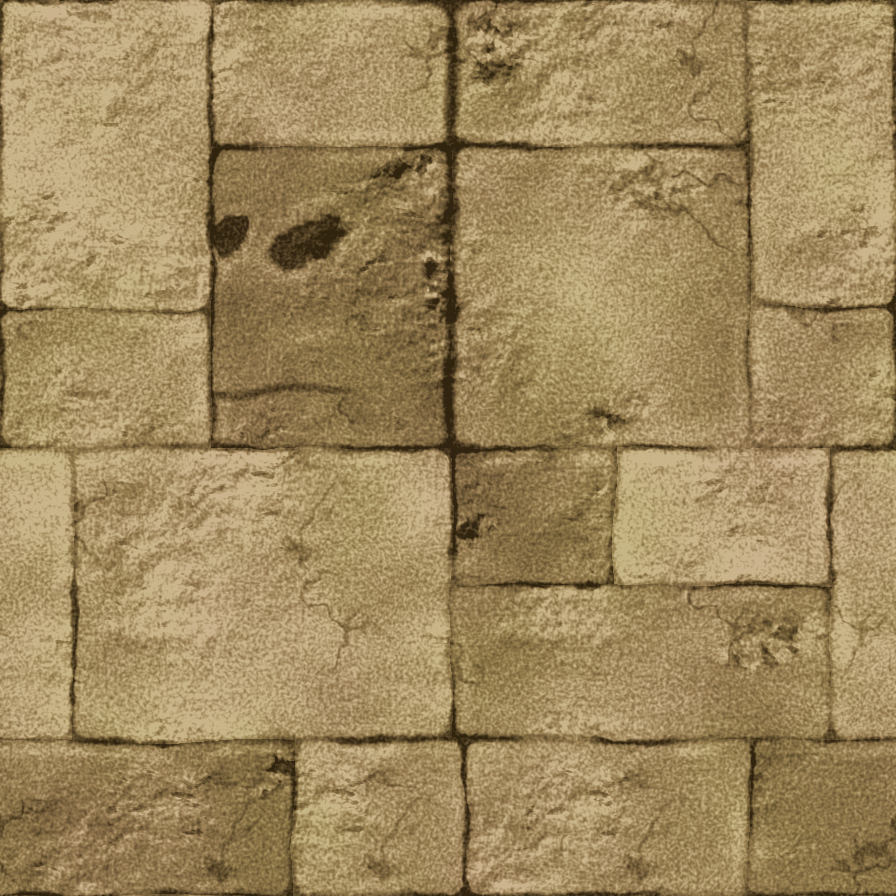
This texture is drawn by a Shadertoy shader. Its source:

```glsl
// Weathered sandstone wall: sixteen fitted blocks with broken joints, pits, chips and knots; tiles seamlessly.
#define SHADOW vec3(0.19, 0.14, 0.06)
#define CLAY vec3(0.59, 0.49, 0.31)
#define PALE vec3(0.79, 0.71, 0.54)
#define KNEE 0.69          // tone at which the ramp reaches CLAY
#define JOINT 0.0036       // half width of a joint
#define CORNER 0.016       // block corner radius
#define WOBBLE 0.0060      // unevenness of block outlines
#define RELIEF 0.62
#define MOTTLE 0.20
#define GRAIN 0.25
#define TO_LIGHT vec2(-0.002, 0.004)

vec2 gradient(vec2 cell) {
    vec3 q = fract(cell.xyx * vec3(0.1031, 0.1030, 0.0973));
    q += dot(q, q.yzx + 33.33);
    float angle = 6.2832 * fract((q.x + q.y) * q.z);
    return vec2(cos(angle), sin(angle));
}

// Gradient noise repeating after n cells, one canvas wide
float noise(vec2 p, float n) {
    p *= n;
    vec2 cell = floor(p), f = p - cell;
    vec2 u = f * f * f * (f * (f * 6.0 - 15.0) + 10.0);
    float sum = 0.0;
    for (int k = 0; k < 4; k++) {
        vec2 corner = vec2(k & 1, k >> 1);
        vec2 weight = mix(1.0 - u, u, corner);
        sum += weight.x * weight.y * dot(gradient(mod(cell + corner, n)), f - corner);
    }
    return sum;
}

float fbm(vec2 p, float n) {
    float sum = 0.0, amp = 1.0;
    for (int k = 0; k < 4; k++) {
        sum += amp * noise(p, n);
        n *= 2.0;
        amp *= 0.55;
    }
    return sum;
}

// Bounds (left, bottom, right, top) and tone of the block holding p; wraps p into it
vec4 findBlock(inout vec2 p, out float tone) {
    p = fract(p);
    bool top = p.y > 0.5, middle = !top && p.y > 0.174;
    vec4 edges = top ? vec4(0.0, 0.235, 0.504, 0.836)
        : middle ? vec4(-0.073, 0.082, 0.504, 0.927) : vec4(-0.164, 0.328, 0.521, 0.836);
    vec4 tones = top ? vec4(0.88, 0.83, 0.79, 0.83)
        : middle ? vec4(0.90, 0.86, 0.75, 0.0) : vec4(0.64, 0.80, 0.78, 0.0);
    p.x -= step(edges.x + 1.0, p.x);
    int i = int(dot(step(edges.yzw, p.xxx), vec3(1.0)));
    float right = i < 3 ? edges[i + 1] : edges.x + 1.0;
    vec4 box = vec4(edges[i], top ? 0.5 : middle ? 0.174 : 0.0, right, top ? 1.0 : middle ? 0.5 : 0.174);
    tone = tones[i];

    // Each top column is cut once; the middle right column holds three blocks
    if (top) {
        float cut = vec4(0.655, 0.835, 0.838, 0.659)[i];
        if (p.y > cut) box.y = cut;
        else {
            box.w = cut;
            tone = vec4(0.80, 0.59, 0.76, 0.79)[i];
        }
    } else if (middle && i == 2) {
        if (p.y < 0.346) box.w = 0.346;
        else {
            box.y = 0.346;
            if (p.x < 0.686) { box.z = 0.686; tone = 0.63; }
            else { box.x = 0.686; tone = 0.92; }
        }
    }
    return box;
}

// Distance from a slanted ragged oval: centre and radii in s, 1 on its outline
float oval(vec2 p, vec4 s, float rough) {
    vec2 d = p - s.xy;
    d.y -= 0.35 * d.x;
    return length(d / s.zw) + 0.5 * rough;
}

void mainImage(out vec4 fragColor, in vec2 fragCoord) {
    vec2 p = fract(fragCoord / iResolution.y);
    p += WOBBLE * vec2(fbm(p, 8.0), fbm(p + 0.37, 8.0));
    float tone;
    vec4 box = findBlock(p, tone);

    // Distance inward from the rounded block outline
    vec2 fromCentre = p - 0.5 * (box.xy + box.zw);
    vec2 q = abs(fromCentre) - 0.5 * (box.zw - box.xy) + CORNER;
    float depth = CORNER - length(max(q, 0.0)) - min(max(q.x, q.y), 0.0);

    // Surface: mottling, chiselled relief, flecks and sandy grain, shifted per block
    vec2 s = p + box.xy * 3.7;
    s += 0.012 * vec2(noise(s, 13.0), noise(s + 0.5, 13.0));
    float rough = fbm(p, 30.0);
    float pitted = smoothstep(-0.15, 0.35, fbm(s, 5.0));
    vec2 flat2 = s * vec2(1.0, 2.0);
    float slope = fbm(s, 20.0) - fbm(s + TO_LIGHT, 20.0);
    float fleck = smoothstep(0.36, 0.52, fbm(flat2, 24.0));
    float lit = smoothstep(0.36, 0.52, fbm(flat2 + 2.0 * TO_LIGHT, 24.0));
    tone += MOTTLE * fbm(s + 0.21, 6.0) + RELIEF * mix(0.25, 1.25, pitted) * slope;
    tone += mix(0.2, 1.0, pitted) * (0.14 * lit - 0.28 * fleck);
    tone += GRAIN * (noise(p, 211.0) + noise(p, 307.0));

    // Worn pale rim, broken along its length and strongest on upper edges
    float rim = exp(-pow((depth - 0.013) / 0.007, 2.0)) * smoothstep(-0.3, 0.3, noise(p, 11.0));
    tone += rim * (0.10 + 0.10 * step(q.x, q.y) * step(0.0, fromCentre.y));

    // Sparse hairline cracks and a ledge across the dark block
    float hairline = 1.0 - smoothstep(0.0, 0.07, abs(fbm(s + 0.6, 8.0)));
    tone -= 0.30 * hairline * smoothstep(0.15, 0.4, noise(s, 7.0));
    float ledge = abs(p.y - 0.567 - 0.04 * (p.x - 0.37) - 0.010 * noise(p, 12.0));
    float ledgeShade = 1.0 - smoothstep(0.001, 0.008 + 0.006 * rough, ledge);
    tone -= 0.35 * ledgeShade * step(abs(p.x - 0.37), 0.13) * smoothstep(-0.35, 0.2, noise(p, 17.0));

    // Knots: a dark hollow in a pale worn ring
    vec4 knots[2] = vec4[2](vec4(0.345, 0.730, 0.038, 0.030), vec4(0.257, 0.735, 0.022, 0.023));
    for (int k = 0; k < 2; k++) {
        float r = oval(p, knots[k], rough);
        tone += 0.14 * exp(-pow((r - 1.35) / 0.2, 2.0));
        tone -= 0.50 * (1.0 - smoothstep(0.8, 1.05, r));
    }

    // Chipped areas, cut by crisp dark crevices
    vec4 chips[7] = vec4[7](vec4(0.550, 0.945, 0.045, 0.050), vec4(0.670, 0.530, 0.055, 0.026),
        vec4(0.450, 0.805, 0.050, 0.024), vec4(0.860, 0.280, 0.055, 0.030),
        vec4(0.305, 0.135, 0.035, 0.030), vec4(0.530, 0.415, 0.030, 0.018), vec4(0.490, 0.690, 0.020, 0.090));
    for (int k = 0; k < 7; k++) {
        float inside = 1.0 - smoothstep(0.7, 1.2, oval(p, chips[k], rough));
        tone += inside * (0.9 * slope - 0.42 * smoothstep(0.08, 0.26, rough));
    }

    // Joints: a ragged dark core that fades in places, in a soft brown hollow
    float gap = smoothstep(0.03, 0.01, abs(p.x - 0.504)) * smoothstep(0.485, 0.52, p.y);
    float worn = smoothstep(-0.28, 0.25, noise(p + 0.13, 7.0) + 0.35 * noise(p, 24.0));
    float width = JOINT * (1.0 + 0.8 * noise(p, 14.0) + 0.9 * gap);
    float ragged = depth + 0.0035 * rough + 0.0015 * noise(p, 150.0);
    float core = 1.0 - smoothstep(width * 0.2, width * 1.5, ragged);
    tone -= core * mix(0.16, 0.58, max(0.8 * gap, worn));
    tone -= 0.14 * exp(-max(depth, 0.0) / 0.006) * mix(0.6, 1.0, worn);

    tone = clamp(tone, 0.0, 1.0);
    vec3 colour = mix(SHADOW, CLAY, min(tone / KNEE, 1.0));
    colour = mix(colour, PALE, max(tone - KNEE, 0.0) / (1.0 - KNEE));
    colour *= 1.0 + vec3(-0.02, 0.01, -0.06) * fbm(p + 0.45, 5.0);
    fragColor = vec4(colour, 1.0);
}
```
